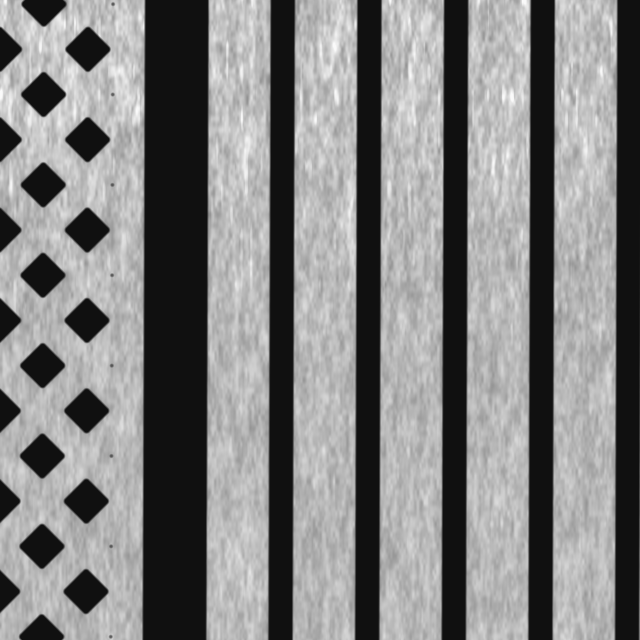
This pattern is drawn by a three.js fragment shader. Its source:

```glsl
// Brushed grey metal cut by black vertical bars, with a lattice of rounded
// diamond holes on the left. Cuts are distance functions in slightly sheared
// space; the metal grain is stretched value noise with soft bright patches.
varying vec2 vUv;

const float SHEAR = 0.0036;
const float EDGE = 0.0022;
const vec2 LATTICE = vec2(0.0690, 0.1412);
const vec2 HOLE_ORIGIN = vec2(0.1359, 0.4993);
const vec3 BLACK = vec3(0.062);

float hash(vec2 p) {
  vec3 q = fract(vec3(p.xyx) * 0.1031);
  q += dot(q, q.yzx + 33.33);
  return fract((q.x + q.y) * q.z);
}

float valueNoise(vec2 p) {
  vec2 cell = floor(p);
  vec2 f = fract(p);
  f = f * f * (3.0 - 2.0 * f);
  float low = mix(hash(cell), hash(cell + vec2(1.0, 0.0)), f.x);
  float high = mix(hash(cell + vec2(0.0, 1.0)), hash(cell + vec2(1.0)), f.x);
  return mix(low, high, f.y);
}

// Noise centred on zero, with separate frequencies across and up
float grain(vec2 p, vec2 frequency, float seed) {
  return valueNoise(p * frequency + seed) - 0.5;
}

float patchGlow(vec2 p, vec2 center, vec2 size) {
  vec2 d = (p - center) / size;
  return exp(-dot(d, d));
}

float barDistance(float x, float center, float halfWidth) {
  return abs(x - center) - halfWidth;
}

float roundedDiamond(vec2 p, float radius, float corner) {
  vec2 turned = vec2(p.x + p.y, p.x - p.y) * 0.70711;
  vec2 d = abs(turned) - radius + corner;
  return length(max(d, 0.0)) + min(max(d.x, d.y), 0.0) - corner;
}

// Signed offset to the nearest multiple of a period
float repeatCentered(float x, float period) {
  return x - period * floor(x / period + 0.5);
}

float cover(float distance, float softness) {
  return 1.0 - smoothstep(-softness, softness, distance);
}

float barsDistance(float x) {
  float wide = barDistance(x, 0.2745, 0.0497);
  float index = clamp(floor((x - 0.4401) / 0.1354 + 0.5), 0.0, 4.0);
  float narrow = barDistance(x, 0.4401 + index * 0.1354, 0.0189);
  return min(wide, narrow);
}

// Three columns of holes, the middle one shifted by half a period
float holesDistance(vec2 p) {
  float nearest = 1.0;
  for (int i = 0; i < 3; i++) {
    float column = float(i);
    vec2 q = p - HOLE_ORIGIN + vec2(column * LATTICE.x, 0.0);
    q.y = repeatCentered(q.y - mod(column, 2.0) * 0.5 * LATTICE.y, LATTICE.y);
    nearest = min(nearest, roundedDiamond(q, 0.0262, 0.0055));
  }
  return nearest;
}

float pinDistance(vec2 p) {
  float y = repeatCentered(p.y - HOLE_ORIGIN.y - 0.5 * LATTICE.y, LATTICE.y);
  return length(vec2(p.x - 0.1749, y)) - 0.0026;
}

float metalTone(vec2 p) {
  float upper = smoothstep(0.35, 1.0, p.y);
  float tone = 0.722 + 0.025 * upper;
  float contrast = mix(0.85, 1.2, upper);

  // Fine fibres, longer streaks and broad mottling
  float fibres = 0.14 * grain(p, vec2(190.0, 62.0), 3.7)
    + 0.10 * grain(p, vec2(290.0, 120.0), 17.3)
    + 0.12 * grain(p, vec2(120.0, 24.0), 41.9)
    + 0.06 * grain(p, vec2(26.0, 14.0), 73.1);
  tone += contrast * fibres;

  // Sparse bright scratches, more frequent near the top
  float streak = valueNoise(p * vec2(130.0, 27.0) + 91.0);
  tone += (0.05 + 0.12 * upper) * smoothstep(0.74, 0.98, streak);

  // Worn patches crossed by slightly leaning scratches
  vec2 leaning = vec2(p.x - 0.13 * p.y, p.y);
  float worn = patchGlow(p, vec2(0.790, 0.740), vec2(0.040, 0.055))
    + 0.6 * patchGlow(p, vec2(0.522, 0.940), vec2(0.018, 0.040))
    + 0.6 * patchGlow(p, vec2(0.548, 0.690), vec2(0.010, 0.070));
  float scratch = smoothstep(0.35, 0.9, valueNoise(leaning * vec2(150.0, 16.0)));
  tone += worn * (0.05 + 0.22 * scratch);
  tone += 0.05 * patchGlow(p, vec2(0.380, 0.110), vec2(0.020, 0.030));
  tone += 0.05 * patchGlow(p, vec2(0.080, 0.930), vec2(0.110, 0.160));
  return clamp(tone, 0.45, 0.98);
}

void main() {
  vec2 p = vUv;
  p.x -= SHEAR * (p.y - 0.5);

  float cuts = min(barsDistance(p.x), holesDistance(p));
  float metal = metalTone(p);
  metal *= 1.0 - 0.10 * exp(-max(cuts, 0.0) / 0.003);
  metal = mix(metal, 0.25, 0.8 * cover(pinDistance(p), 0.0018));

  vec3 color = mix(vec3(metal), BLACK, cover(cuts, EDGE));
  gl_FragColor = vec4(color, 1.0);
}
```
